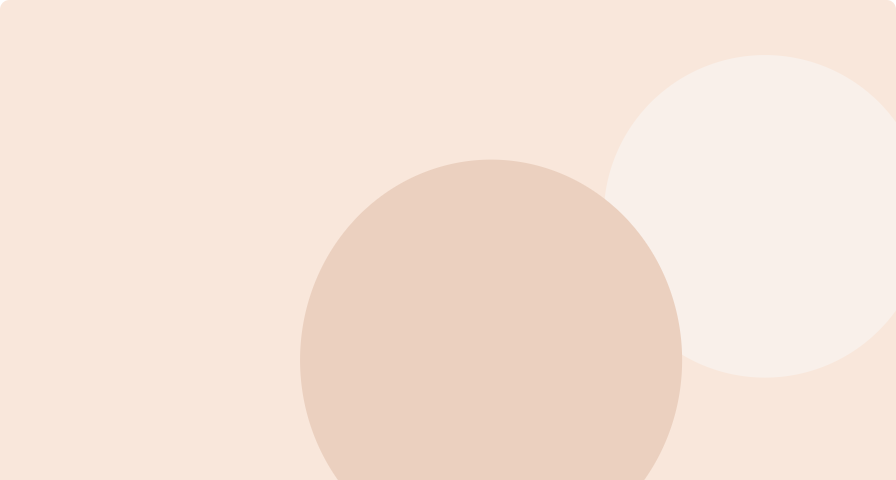
Give the GLSL for this background, as a WebGL 1 fragment shader.

```glsl
precision highp float;

uniform vec2 u_resolution;

// Lengths are in units of the canvas height
const vec3 PEACH = vec3(0.976, 0.906, 0.859);
const vec3 CREAM = vec3(0.976, 0.941, 0.918);
const vec3 CLAY = vec3(0.922, 0.816, 0.749);
const vec3 PAGE = vec3(1.0);

const vec2 CREAM_CENTER = vec2(1.5937, 0.5493);
const vec2 CREAM_RADII = vec2(0.336, 0.336);
const vec2 CLAY_CENTER = vec2(1.0231, 0.2497);
const vec2 CLAY_RADII = vec2(0.398, 0.4178);
const float CORNER_RADIUS = 0.0195;

// Approximate signed distance, accurate near the edge
float ellipseDistance(vec2 p, vec2 radii) {
  float k = length(p / radii);
  float slope = length(p / (radii * radii));
  return k * (k - 1.0) / max(slope, 0.0001);
}

// Panel with rounded top corners and a straight bottom
float panelDistance(vec2 p, float width) {
  vec2 fromCenter = vec2(abs(p.x - 0.5 * width), p.y);
  vec2 q = fromCenter - vec2(0.5 * width, 1.0) + CORNER_RADIUS;
  return length(max(q, 0.0)) + min(max(q.x, q.y), 0.0) - CORNER_RADIUS;
}

float coverage(float dist, float pixel) {
  return clamp(0.5 - dist / pixel, 0.0, 1.0);
}

void main() {
  float pixel = 1.0 / u_resolution.y;
  vec2 p = gl_FragCoord.xy * pixel;

  // Discs, back to front
  vec3 color = PEACH;
  float cream = ellipseDistance(p - CREAM_CENTER, CREAM_RADII);
  color = mix(color, CREAM, coverage(cream, pixel));
  float clay = ellipseDistance(p - CLAY_CENTER, CLAY_RADII);
  color = mix(color, CLAY, coverage(clay, pixel));

  // Rounded corners
  float panel = panelDistance(p, u_resolution.x * pixel);
  color = mix(PAGE, color, coverage(panel, pixel));

  gl_FragColor = vec4(color, 1.0);
}
```
